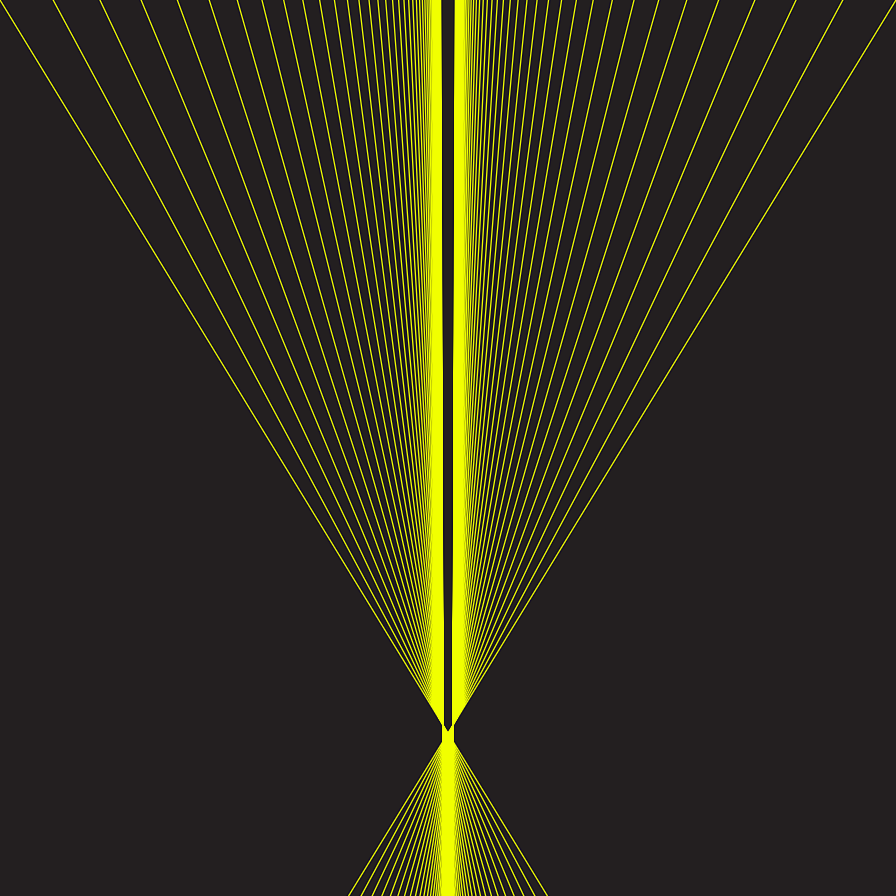
Write a Shadertoy shader that draws this background.

```glsl
const vec3 BACKGROUND = vec3(0.137, 0.122, 0.127);
const vec3 SHADOW = vec3(0.065, 0.045, 0.14);
const vec3 YELLOW = vec3(0.945, 1.0, 0.0);

const int LINES_PER_FAN = 42;
const vec2 PIVOT = vec2(0.0056, 0.1908);  // x is measured from the centre
const float TOP_SPREAD = 0.4944;          // reach of the outer line at the top
const float SPACING_RATIO = 0.880;        // each line lies this much closer in
const float HALF_WIDTH = 0.00073;
const float SHADOW_INNER = 0.0016;
const float SHADOW_OUTER = 0.0031;

// Share of a pixel covered by a thin line at signed distance d
float lineCoverage(float d, float pixel) {
    float right = min(d + HALF_WIDTH, 0.5 * pixel);
    float left = max(d - HALF_WIDTH, -0.5 * pixel);
    return max(right - left, 0.0) / pixel;
}

// Lines through one pivot: x is the summed coverage, y the nearest distance
vec2 fan(vec2 p, float pixel) {
    vec2 q = p - PIVOT;
    float slope = TOP_SPREAD / (1.0 - PIVOT.y);
    float coverage = 0.0;
    float nearest = 1.0;
    for (int i = 0; i < LINES_PER_FAN; i++) {
        float d = (q.x - slope * q.y) * inversesqrt(1.0 + slope * slope);
        coverage += lineCoverage(d, pixel);
        nearest = min(nearest, abs(d));
        slope *= SPACING_RATIO;
    }
    return vec2(coverage, nearest);
}

void mainImage(out vec4 fragColor, in vec2 fragCoord) {
    float pixel = 1.0 / iResolution.y;
    vec2 p = vec2(fragCoord.x - 0.5 * iResolution.x, fragCoord.y) * pixel;

    // Two mirrored fans that cross below their pivots
    vec2 rightFan = fan(p, pixel);
    vec2 leftFan = fan(vec2(-p.x, p.y), pixel);
    float coverage = min(rightFan.x + leftFan.x, 1.0);
    float nearest = min(rightFan.y, leftFan.y);

    // Faint dark rim beside the lines, then the lines themselves
    float rim = 1.0 - smoothstep(SHADOW_INNER, SHADOW_OUTER, nearest);
    vec3 color = mix(BACKGROUND, SHADOW, rim);
    color = mix(color, YELLOW, coverage);
    fragColor = vec4(color, 1.0);
}
```
